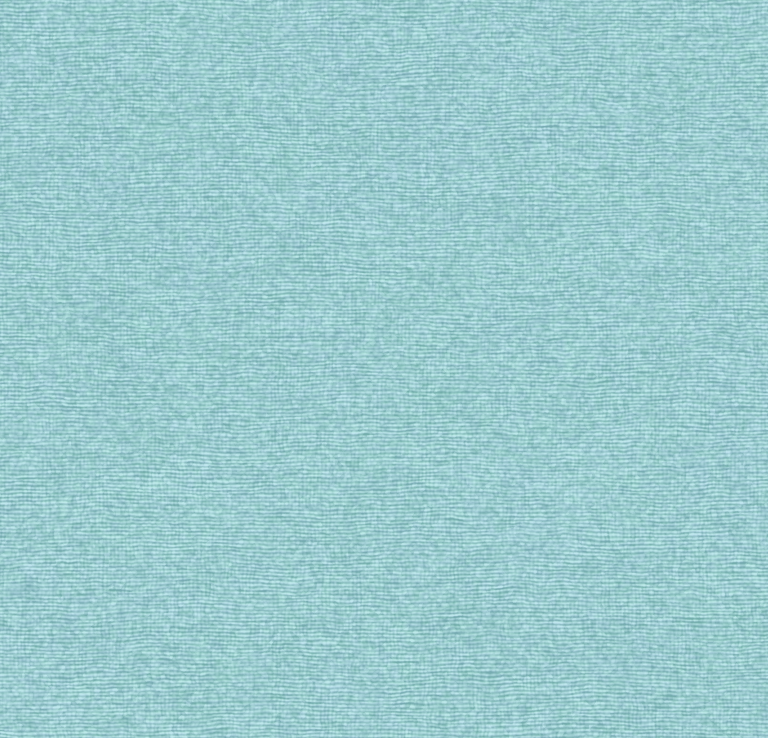
Reproduce this texture procedurally as a WebGL 2 fragment shader.

```glsl
#version 300 es
precision highp float;
// Pale aqua plain-weave cloth with fine, slightly wandering horizontal threads.
// Layered sines bend the thread grid, cellular noise shapes each stitch, and
// stretched noise adds fibres, slubs and small creases to the surface.

uniform vec2 u_resolution;
out vec4 fragColor;

const float TAU = 6.2831853;
const vec2 THREADS = vec2(195.0, 190.0);       // threads per canvas height
const vec3 CLOTH = vec3(0.607, 0.796, 0.810);  // mean dye colour
const vec3 RELIEF = vec3(0.055, 0.045, 0.046); // colour change per unit of relief
const vec3 TINT = vec3(0.006, -0.006, 0.012);  // shift from teal towards blue

float hash(vec2 p) {
    vec3 q = fract(vec3(p.xyx) * 0.1031);
    q += dot(q, q.yzx + 33.33);
    return fract((q.x + q.y) * q.z);
}

vec2 hash2(vec2 p) {
    return vec2(hash(p + 17.3), hash(p + 71.9));
}

// Smooth value noise from -1 to 1.
float noise(vec2 p) {
    vec2 i = floor(p), f = fract(p);
    f = f * f * (3.0 - 2.0 * f);
    float low = mix(hash(i), hash(i + vec2(1, 0)), f.x);
    float high = mix(hash(i + vec2(0, 1)), hash(i + vec2(1, 1)), f.x);
    return 2.0 * mix(low, high, f.y) - 1.0;
}

// Cellular noise: x is the distance to the nearest point, y a random value of it.
vec2 cellular(vec2 p, float jitter) {
    vec2 cell = floor(p), nearest = vec2(9.0, 0.0);
    for (int j = -1; j <= 1; j++) {
        for (int i = -1; i <= 1; i++) {
            vec2 id = cell + vec2(i, j);
            vec2 point = id + 0.5 + jitter * (hash2(id) - 0.5);
            float d = length(point - p);
            if (d < nearest.x) nearest = vec2(d, hash(id + 5.7));
        }
    }
    return nearest;
}

// Bends the thread grid with gentle broad waves and small local wobbles.
vec2 bend(vec2 p) {
    float sag = 0.0016 * sin(p.x * 13.0 + p.y * 9.0)
              + 0.0008 * sin(p.x * 29.0 - p.y * 23.0 + 1.7)
              + 0.0015 * noise(p * vec2(30.0, 50.0))
              + 0.0007 * noise(p * vec2(85.0, 130.0) + 15.0);
    float sway = 0.0014 * sin(p.y * 13.0 + p.x * 5.0)
               + 0.0016 * noise(p * vec2(50.0, 75.0) + 40.0);
    return p + vec2(sway, sag);
}

// Sparse short creases: a dark groove under a faint pale ridge.
float creases(vec2 p, vec2 size, float share) {
    vec2 grid = p / size, id = floor(grid);
    vec2 local = (fract(grid) - 0.5) * size;
    float halfLength = size.x * mix(0.12, 0.40, hash(id + 3.1));
    float y = local.y + 0.0012 * sin(local.x * 110.0 + TAU * hash(id));
    float ends = 1.0 - smoothstep(0.4, 1.0, abs(local.x) / halfLength);
    float groove = exp(-pow(y / 0.0014, 2.0));
    float ridge = exp(-pow((y - 0.0034) / 0.0016, 2.0));
    return step(hash(id + 9.4), share) * ends * (0.8 * ridge - 1.6 * groove);
}

// Woven relief: uneven stitches, strong rows and weak broken columns.
float weave(vec2 threads, vec2 p) {
    vec2 stitch = cellular(threads * vec2(0.85, 1.0), 0.85);
    float rowStrength = 1.15 + 0.40 * noise(p * vec2(26.0, 50.0) + 8.0);
    float columnStrength = 0.26 + 0.26 * noise(p * vec2(45.0, 40.0) + 23.0);
    return 1.9 * (0.42 - stitch.x) + 1.5 * (stitch.y - 0.5)
         - rowStrength * cos(TAU * threads.y)
         - columnStrength * cos(TAU * threads.x);
}

// Uneven yarn: fine fibres, thin slubs, faint upright bands and soft patches.
float yarn(vec2 threads, vec2 p) {
    return 0.75 * noise(threads * vec2(1.3, 1.9) + 140.0)
         + 0.30 * noise(threads * vec2(0.12, 1.20))
         + 0.25 * noise(threads * vec2(0.35, 1.40) + 60.0)
         + 0.10 * noise(p * vec2(45.0, 5.0) + 31.0)
         + 0.08 * noise(p * vec2(6.0, 9.0) + 12.0);
}

vec3 cloth(vec2 p) {
    vec2 bent = bend(p);
    vec2 threads = bent * THREADS;
    float relief = 1.1 * weave(threads, p) + yarn(threads, p)
                 + creases(bent, vec2(0.065, 0.019), 0.10);
    float tint = 0.7 * sin(TAU * threads.y)
               + 1.2 * noise(threads * vec2(0.5, 1.0) + 90.0)
               + 0.3 * noise(p * vec2(7.0, 11.0) + 50.0);
    relief = clamp(relief, -2.7, 2.5);
    return CLOTH + RELIEF * relief + TINT * tint;
}

void main() {
    // Four samples per pixel keep the fine threads smooth.
    vec3 colour = vec3(0.0);
    for (int k = 0; k < 4; k++) {
        vec2 offset = vec2(k % 2, k / 2) * 0.5 - 0.25;
        colour += cloth((gl_FragCoord.xy + offset) / u_resolution.y);
    }
    fragColor = vec4(colour * 0.25, 1.0);
}
```
